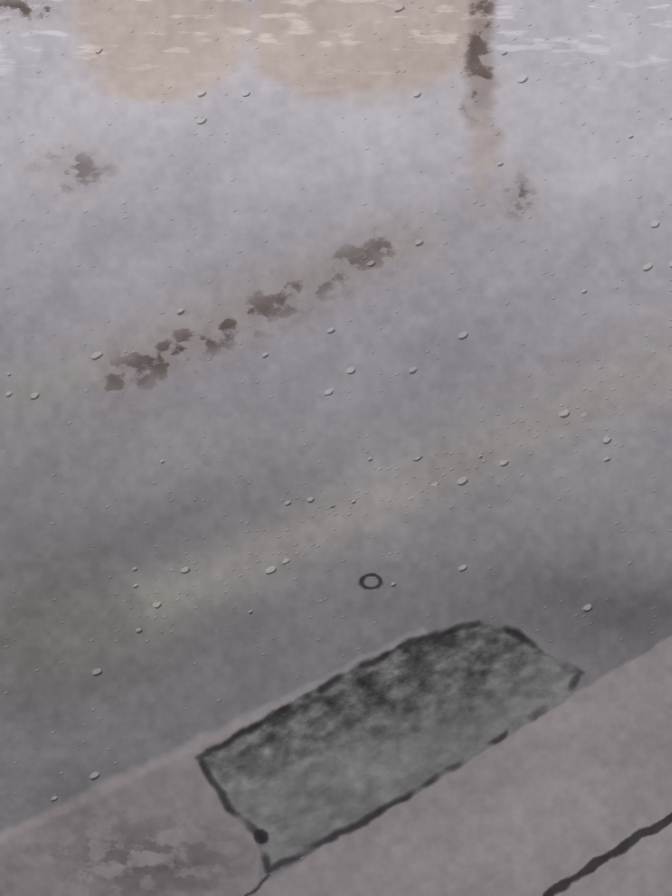
A Shadertoy shader for this texture:

```glsl
// Wet grey asphalt with faint reflections, gritty bands and a broken stone kerb.

const vec3 SHEEN = vec3(0.71, 0.69, 0.715);
const vec3 WET = vec3(0.55, 0.53, 0.555);
const vec3 DARK = vec3(0.43, 0.42, 0.435);
const vec3 WARM = vec3(0.70, 0.64, 0.61);
const vec3 SAND = vec3(0.58, 0.56, 0.53);
const vec3 MUD = vec3(0.29, 0.25, 0.24);
const vec3 SLAB = vec3(0.51, 0.485, 0.495);
const vec3 PIT = vec3(0.41, 0.405, 0.41);
const vec3 CRACK = vec3(0.15, 0.14, 0.15);
const vec3 CHIP = vec3(0.74, 0.73, 0.73);
const float GRAIN = 0.075;
const float MOTTLE = 0.085;

// Outline of the broken hollow, in canvas heights
const vec2 HOLLOW[12] = vec2[12](
  vec2(.221, .154), vec2(.339, .225), vec2(.456, .284), vec2(.534, .307),
  vec2(.573, .297), vec2(.651, .247), vec2(.638, .226), vec2(.495, .134),
  vec2(.391, .073), vec2(.299, .026), vec2(.289, .069), vec2(.254, .095));

float hash(vec2 p) {
  vec3 q = fract(vec3(p.xyx) * 0.1031);
  q += dot(q, q.yzx + 33.33);
  return fract((q.x + q.y) * q.z);
}

float noise(vec2 p) {
  vec2 i = floor(p), f = fract(p);
  f = f * f * (3.0 - 2.0 * f);
  return mix(mix(hash(i), hash(i + vec2(1, 0)), f.x),
             mix(hash(i + vec2(0, 1)), hash(i + vec2(1, 1)), f.x), f.y);
}

float fbm(vec2 p) {
  float sum = 0.0, amp = 0.5;
  for (int i = 0; i < 5; i++) {
    sum += amp * noise(p);
    p = mat2(1.6, 1.2, -1.2, 1.6) * p + 7.3;
    amp *= 0.5;
  }
  return sum;
}

float segment(vec2 p, vec2 a, vec2 b) {
  vec2 d = b - a;
  return length(p - a - d * clamp(dot(p - a, d) / dot(d, d), 0.0, 1.0));
}

float hollowDistance(vec2 p) {
  float d = 1.0, side = 1.0;
  for (int i = 0, j = 11; i < 12; j = i, i++) {
    vec2 a = HOLLOW[i], b = HOLLOW[j];
    d = min(d, segment(p, a, b));
    if ((a.y > p.y) != (b.y > p.y) &&
        p.x < (b.x - a.x) * (p.y - a.y) / (b.y - a.y) + a.x) side = -side;
  }
  return side * d;
}

// Soft spot and soft stroke, 1 at the centre
float glow(vec2 p, vec2 c, vec2 r) { vec2 q = (p - c) / r; return exp(-dot(q, q)); }
float stroke(vec2 p, vec2 a, vec2 b, float w) { float d = segment(p, a, b) / w; return exp(-d * d); }

// Scattered flat stones: x = coverage, y = shaded lower edge
vec2 stones(vec2 p, float scale, float density) {
  vec2 id = floor(p * scale), f = fract(p * scale) - 0.5;
  f -= 0.4 * (vec2(hash(id + 3.1), hash(id + 8.7)) - 0.5);
  f.y = f.y * 1.6 - f.x * 0.5;
  float r = mix(0.08, 0.25, hash(id + 5.3)) + 0.1 * (noise(p * scale * 5.0) - 0.5);
  float aa = scale * 1.5 / iResolution.y;
  float body = smoothstep(aa, -aa, length(f) - r);
  float shade = smoothstep(aa, -aa, length(f + vec2(-0.05, 0.16)) - r);
  return step(hash(id + 1.9), density) * vec2(body, shade * (1.0 - body));
}

void mainImage(out vec4 fragColor, in vec2 fragCoord) {
  vec2 p = fragCoord / iResolution.y;
  float broad = fbm(vec2(p.x + p.y * 0.3, p.y * 1.6 - p.x * 0.6) * 9.0) - 0.48;
  float clumps = fbm(p * vec2(55, 75));
  vec2 rag = p + 0.009 * (vec2(fbm(p * 45.0), fbm(p * 45.0 + 19.0)) - 0.48);

  // Road: pale sheen at the top, darker toward the kerb
  vec3 col = mix(DARK, WET, smoothstep(0.22, 0.62, p.y + 0.12 * (p.x - 0.35)));
  col = mix(col, SHEEN, smoothstep(0.56, 0.94, p.y + 0.04 * broad));
  col = mix(col, vec3(0.45, 0.45, 0.42), 0.6 * glow(p, vec2(0.07, 0.3), vec2(0.12, 0.08)));
  col *= 1.0 - 0.2 * glow(p, vec2(0.7, 0.32), vec2(0.16, 0.045));

  // Warm reflected lobes, narrow post and ripples
  vec2 w = p + vec2(0.04, 0.025) * (fbm(p * vec2(14, 40)) - 0.48);
  float lobes = min(length((w - vec2(0.18, 0.97)) / vec2(0.1, 0.085)),
                    length((w - vec2(0.405, 0.97)) / vec2(0.135, 0.08)));
  col = mix(col, WARM, 0.85 * smoothstep(1.15, 0.8, lobes));
  float post = smoothstep(0.024, 0.006, abs(w.x - 0.538));
  col = mix(col, WARM * 0.86, 0.55 * post * smoothstep(0.74, 0.83, p.y));
  col += 0.09 * smoothstep(0.55, 0.75, fbm(p * vec2(30, 110))) * smoothstep(0.87, 0.97, p.y);

  // Slanted sandy bands and muddy residue
  float sandy = stroke(p, vec2(0.18, 0.33), vec2(0.76, 0.6), 0.035);
  col = mix(col, SAND, 0.45 * stroke(p, vec2(0, 0.55), vec2(0.46, 0.735), 0.025) + 0.55 * sandy);
  float mud = stroke(p, vec2(0.13, 0.575), vec2(0.43, 0.725), 0.022);
  mud *= 0.55 + 0.45 * glow(p, vec2(0.22, 0.61), vec2(0.13, 0.07));
  mud += 0.8 * glow(p, vec2(0.58, 0.78), vec2(0.014, 0.02));
  mud += 0.6 * glow(p, vec2(0.085, 0.81), vec2(0.035, 0.022));
  mud += 0.75 * post * smoothstep(0.85, 0.9, p.y) + glow(p, vec2(0.02, 0.99), vec2(0.07, 0.013));
  mud = min(mud, 1.0);
  col = mix(col, MUD, 0.85 * mud * smoothstep(0.46, 0.64, clumps + 0.18 * (mud - 0.6)));
  col = mix(col, MUD * 1.5, 0.25 * mud);

  // Kerb stones and their pale upper rim
  float kerb = min(rag.y - 0.017 - 0.605 * (rag.x - 0.299),
                   max(rag.y - 0.069 - 0.47 * rag.x, rag.x - 0.29));
  float stone = smoothstep(0.003, -0.003, kerb);
  col = mix(col, SLAB * (0.94 + 0.08 * smoothstep(0.2, 0.6, p.x)), stone);
  vec2 bend = vec2(0.22, 0.17);
  float rim = min(segment(rag, vec2(0, 0.065), bend), segment(rag, bend, vec2(0.47, 0.292)));
  col = mix(col, SLAB * 1.07, 0.6 * smoothstep(0.011, 0.002, rim));
  col *= 1.0 - 0.25 * smoothstep(0.4, 0.6, clumps) * glow(p, vec2(0.16, 0.04), vec2(0.09, 0.04));

  // Broken hollow with wet rubble
  float hollow = hollowDistance(rag), inside = smoothstep(0.002, -0.002, hollow);
  float rubble = fbm(vec2(p.x + p.y, p.y * 1.6 - p.x) * 48.0) - 0.48;
  float damp = smoothstep(0.13, 0.24, p.y - 0.35 * (p.x - 0.4));
  col = mix(col, PIT * (1.04 - 0.25 * damp + (0.35 + 0.7 * damp) * rubble), inside);
  float lip = smoothstep(0.007, 0.001, abs(hollow + 0.002));
  col = mix(col, CRACK, 0.68 * lip * smoothstep(0.3, 0.58, noise(p * 38.0)));

  // Joints, corner crack and small dark loop
  float crack = segment(rag, vec2(0.61, 0), vec2(0.76, 0.095)) - 0.005 * noise(p * 50.0);
  crack = min(crack, segment(rag, vec2(0.275, 0), vec2(0.3, 0.022)) + 0.001);
  crack = min(crack, length(rag - vec2(0.293, 0.067)) - 0.006);
  float loop = abs(length((p - vec2(0.414, 0.351)) * vec2(0.8, 1.15)) - 0.0085);
  crack = min(crack, loop + 0.001 - 0.002 * noise(p * 170.0));
  col = mix(col, CRACK, 0.8 * smoothstep(0.004, 0.0, crack));

  // Grit and pale chips, densest on the lower band
  vec2 chips = stones(p, 42.0, 0.035 + 0.16 * sandy);
  vec2 grit = stones(p + 0.37, 115.0, 0.06 + 0.22 * sandy);
  float road = (1.0 - stone) * (1.0 - inside);
  col = mix(col, CHIP, road * (0.42 * chips.x + 0.22 * grit.x));
  col *= 1.0 - road * (0.35 * chips.y + 0.25 * grit.y);

  col += MOTTLE * broad + GRAIN * (fbm(p * 95.0) - 0.48);
  fragColor = vec4(clamp(col, 0.0, 1.0), 1.0);
}
```
